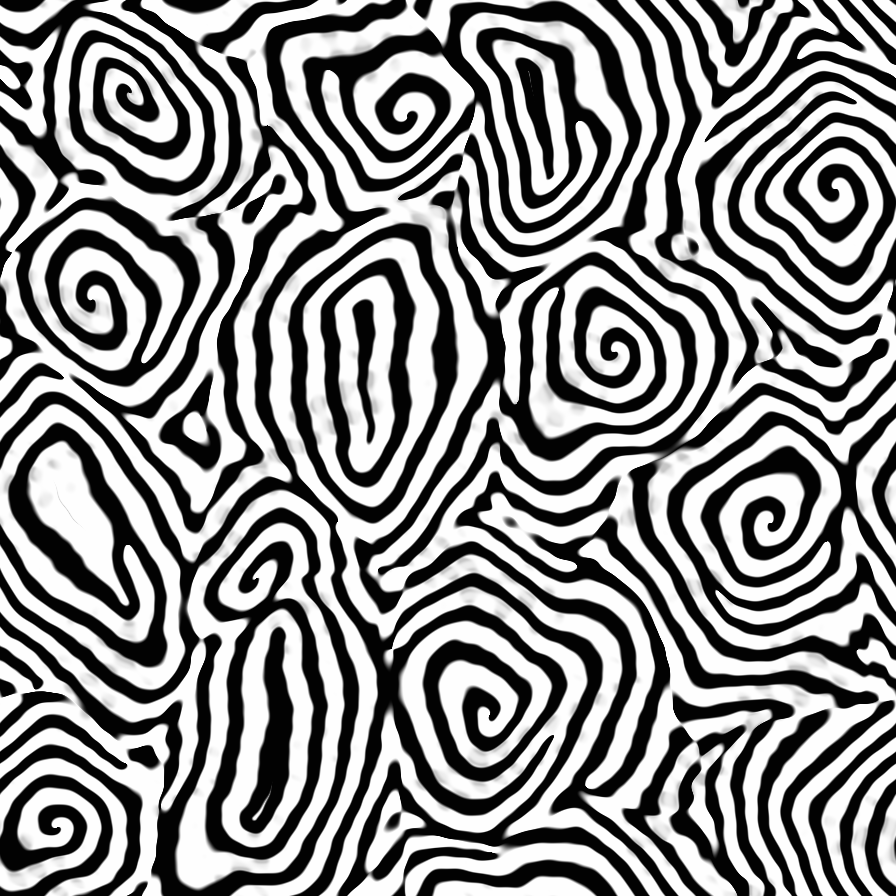
Write a Shadertoy shader that draws this pattern.

```glsl
// Seamless zebra maze: black and white bands flowing round scattered spirals and long loops, with forks.

const float TAU = 6.2831853;
const float CELLS = 4.0;         // cells per side, whole so the tile wraps
const float EMPTY_SHARE = 0.2;   // cells without a coil
const float ROUND_SHARE = 0.52;  // cells with a round spiral, the rest hold long loops
const float BANDS = 29.5;        // mean band pairs per canvas width
const float PITCH_SPREAD = 0.2;  // difference of band pitch between coils
const float SPINE_MIN = 0.04;    // half length of a long loop's core
const float SPINE_MAX = 0.13;
const float LEAN = 1.7;          // spread of spine directions about vertical
const float JITTER = 0.8;        // scatter of coils inside their cells
const float MERGE = 46.0;        // higher gives sharper borders between coils
const float INK_LEVEL = -0.16;   // higher gives wider black bands
const float WIDTH_VARIATION = 0.12;
const float EDGE = 0.27;         // half softness of band edges
const float BEND = 0.014;        // broad chevron waves
const float KNEE = 0.0024;       // short kinks
const float WOBBLE = 0.0005;     // hand-drawn roughness
const float SMUDGE = 0.22;
const vec3 INK = vec3(0.008);
const vec3 PAPER = vec3(0.995);

vec3 hash3(vec2 cell) {
    vec3 h = fract(cell.xyx * vec3(0.1031, 0.1030, 0.0973) + 0.37);
    h += dot(h, h.yxz + 33.33);
    return fract((h.xxy + h.yzz) * h.zyx);
}

// Evenly spread value per cell that decides its kind
float kindOf(vec2 id) {
    return fract((id.x + CELLS * id.y) * 0.618 + 0.3);
}

bool isSpiral(vec2 id) {
    return kindOf(id) >= EMPTY_SHARE && kindOf(id) < EMPTY_SHARE + ROUND_SHARE;
}

vec2 centerOf(vec2 cell, vec2 id) {
    return (cell + 0.5 + JITTER * (hash3(id).xy - 0.5)) / CELLS;
}

// Sine with the rounded corners of a triangle wave
float kink(float x) {
    return asin(0.96 * sin(x));
}

// Layered waves with whole wave counts, so they wrap
vec2 warp(vec2 p) {
    vec2 q = TAU * p;
    vec2 bend = vec2(kink(3.0 * q.y + 1.6 * sin(q.x) + 0.7),
                     kink(5.0 * q.x + 1.4 * sin(2.0 * q.y) + 2.1));
    vec2 knee = vec2(kink(10.0 * q.y - 4.0 * q.x + sin(3.0 * q.x)),
                     kink(9.0 * q.x + 5.0 * q.y + sin(2.0 * q.y) + 1.3));
    vec2 wobble = vec2(sin(37.0 * q.y + 11.0 * q.x + 2.0 * sin(7.0 * q.x)),
                       sin(33.0 * q.x - 17.0 * q.y + 2.0 * sin(9.0 * q.y)));
    return p + BEND * bend + KNEE * knee + WOBBLE * wobble;
}

// Blend of ring waves around the nearby spines, as a complex number
vec2 ringWave(vec2 p) {
    vec2 home = floor(p * CELLS);
    vec2 wave = vec2(0.0);
    float total = 1e-20;
    for (int j = -2; j <= 2; j++) {
        for (int i = -2; i <= 2; i++) {
            vec2 cell = home + vec2(i, j);
            vec2 id = mod(cell, CELLS);
            if (kindOf(id) < EMPTY_SHARE) continue;
            vec3 form = hash3(id + 17.0);
            float lean = LEAN * (form.x - 0.5);
            vec2 axis = vec2(sin(lean), cos(lean));
            float reach = isSpiral(id) ? 0.0 : mix(SPINE_MIN, SPINE_MAX, form.y);
            vec2 r = p - centerOf(cell, id);
            float d = length(r - axis * clamp(dot(r, axis), -reach, reach));
            float phase = TAU * BANDS * d * (1.0 + PITCH_SPREAD * (form.z - 0.5));
            float weight = exp(-MERGE * d);
            wave += weight * vec2(cos(phase), sin(phase));
            total += weight;
        }
    }
    return wave / total;
}

// Wrapping product of vortices: spirals at the round coils, forks half a tile away
vec2 twist(vec2 p) {
    vec2 turn = vec2(1.0, 0.0);
    for (float y = 0.0; y < CELLS; y++) {
        for (float x = 0.0; x < CELLS; x++) {
            vec2 id = vec2(x, y);
            if (!isSpiral(id)) continue;
            vec2 v = normalize(sin(TAU * (p - centerOf(id, id))) + 1e-6);
            if (hash3(id).z < 0.5) v.y = -v.y;
            turn = vec2(turn.x * v.x - turn.y * v.y, turn.x * v.y + turn.y * v.x);
        }
    }
    return turn;
}

// Sparse short streaks, from 0 to 1
float smudges(vec2 p) {
    vec2 q = TAU * p;
    float patches = sin(4.0 * q.x + 2.0 * sin(3.0 * q.y)) + sin(5.0 * q.y - 3.0 * q.x + 2.0 * sin(2.0 * q.x));
    float streaks = sin(31.0 * q.x + 22.0 * q.y + 2.0 * sin(8.0 * q.y)) + sin(27.0 * q.y - 13.0 * q.x);
    return smoothstep(1.3, 2.6, patches + 0.7 * streaks);
}

void mainImage(out vec4 fragColor, in vec2 fragCoord) {
    vec2 uv = fragCoord / iResolution.xy;
    vec2 q = TAU * uv;
    vec2 p = warp(uv);
    vec2 wave = ringWave(p);
    float field = 1.25 * dot(wave, twist(p)) / (length(wave) + 0.25);

    // Bands swell and thin slowly across the tile
    float swell = sin(6.0 * q.x + 2.0 * sin(4.0 * q.y)) * sin(5.0 * q.y + 2.0 * sin(3.0 * q.x));
    float level = INK_LEVEL + WIDTH_VARIATION * swell;
    float cover = smoothstep(level - EDGE, level + EDGE, field);
    float rub = SMUDGE * smudges(uv) * (1.0 - 0.7 * smoothstep(0.4, 1.0, field));
    fragColor = vec4(mix(INK, PAPER * (1.0 - rub), cover), 1.0);
}
```
